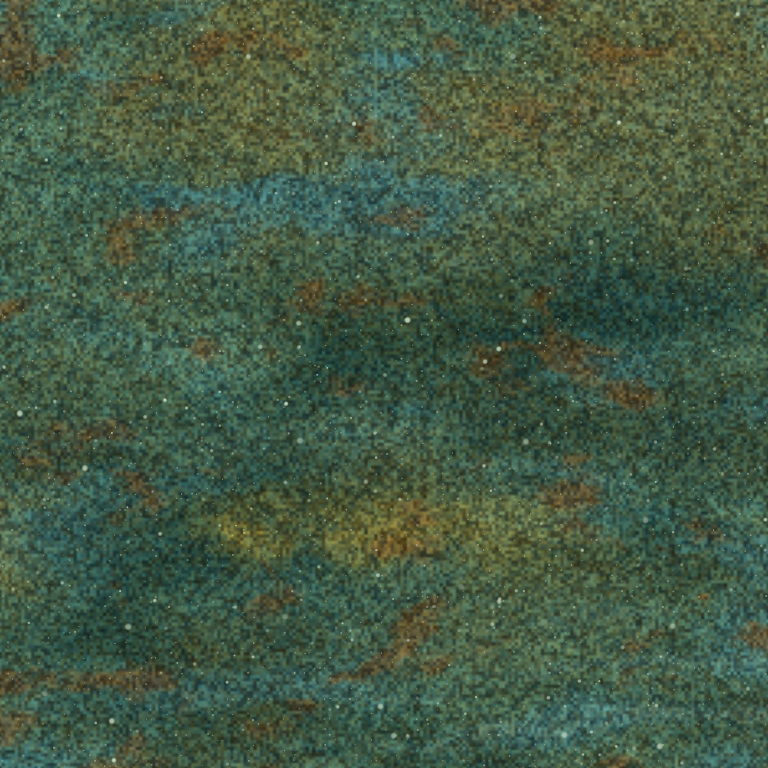
This texture is drawn by a three.js fragment shader. Its source:

```glsl
// Weathered teal and olive mineral surface with drifting bands, fine grain and pale specks.
varying vec2 vUv;

const vec3 DEEP_TEAL = vec3(0.14, 0.25, 0.205);
const vec3 SEA_GREEN = vec3(0.27, 0.41, 0.34);
const vec3 OLIVE = vec3(0.37, 0.385, 0.235);
const vec3 OCHRE = vec3(0.47, 0.44, 0.20);
const vec3 BLUE = vec3(0.21, 0.42, 0.45);
const vec3 RUST = vec3(0.42, 0.28, 0.13);
const vec3 PALE = vec3(0.78, 0.86, 0.76);

float hash(vec2 p) {
  vec3 q = fract(p.xyx * 0.1031);
  q += dot(q, q.yzx + 33.33);
  return fract((q.x + q.y) * q.z);
}

float valueNoise(vec2 p) {
  vec2 cell = floor(p);
  vec2 f = fract(p);
  f = f * f * (3.0 - 2.0 * f);
  float low = mix(hash(cell), hash(cell + vec2(1.0, 0.0)), f.x);
  float high = mix(hash(cell + vec2(0.0, 1.0)), hash(cell + 1.0), f.x);
  return mix(low, high, f.y);
}

float fbm(vec2 p) {
  float sum = 0.0;
  float weight = 0.53;
  for (int i = 0; i < 4; i++) {
    sum += weight * valueNoise(p);
    p = mat2(0.98, 0.2, -0.2, 0.98) * p * 2.07 + 17.3;
    weight *= 0.5;
  }
  return sum;
}

// Soft-edged patches; stretch sets the number of cells across and up.
float patches(vec2 p, vec2 stretch, float seed, float low, float high) {
  return smoothstep(low, high, fbm(p * stretch + seed));
}

// Soft horizontal band around a height.
float band(float y, float height, float width) {
  float d = (y - height) / width;
  return exp(-d * d);
}

// One jittered round speck in some cells of a grid.
float specks(vec2 uv, float cells, float share, float seed) {
  vec2 p = uv * cells;
  vec2 id = floor(p) + seed;
  vec2 center = 0.35 + 0.3 * vec2(hash(id + 3.1), hash(id + 7.7));
  float radius = mix(0.16, 0.34, hash(id + 11.9));
  float present = step(1.0 - share, hash(id));
  float glow = mix(0.3, 1.0, hash(id + 23.5));
  return present * glow * (1.0 - smoothstep(radius * 0.3, radius, length(fract(p) - center)));
}

// Large drifting clouds of colour.
vec3 cloudColor(vec2 uv, vec2 p) {
  float top = smoothstep(0.5, 0.95, uv.y);
  float tone = fbm(p * vec2(4.0, 9.0) + 5.0);
  vec3 color = mix(DEEP_TEAL, SEA_GREEN, smoothstep(0.25, 0.85, tone + 0.25 * top));

  float left = (1.0 - smoothstep(0.05, 0.5, uv.x)) * band(uv.y, 0.6, 0.2);
  color = mix(color, SEA_GREEN, 0.45 * left);

  float olive = patches(p, vec2(3.5, 7.0), 31.0, 0.33, 0.68);
  color = mix(color, OLIVE, olive * mix(0.28, 0.85, top));

  float vein = band(p.y, 0.29, 0.065) * (1.0 - smoothstep(0.55, 0.9, uv.x));
  float ochre = patches(p, vec2(6.0, 10.0), 53.0, 0.38, 0.72);
  color = mix(color, OCHRE, ochre * (0.14 + 0.65 * vein));

  float blue = patches(p, vec2(4.0, 11.0), 71.0, 0.47, 0.7);
  color = mix(color, BLUE, blue * mix(0.42, 0.75, top));

  float rust = patches(p, vec2(11.0, 18.0), 97.0, 0.6, 0.78);
  return mix(color, RUST, 0.55 * rust);
}

// Thin pale drifts, strongest in the lower right.
float streaks(vec2 uv, vec2 p) {
  float lines = patches(p, vec2(2.5, 26.0), 113.0, 0.5, 0.76);
  float lower = (1.0 - smoothstep(0.12, 0.26, uv.y)) * smoothstep(0.2, 0.6, uv.x);
  return lines * mix(0.12, 0.45, lower);
}

void main() {
  vec2 uv = vUv;
  vec2 warp = vec2(fbm(uv * 5.0 + 41.0), fbm(uv * 6.0 + 83.0)) - 0.5;
  vec2 p = uv + warp * vec2(0.12, 0.07);
  p.y -= 0.06 * uv.x * (1.0 - smoothstep(0.1, 0.5, uv.y));

  vec3 color = cloudColor(uv, p);
  color = mix(color, vec3(0.34, 0.48, 0.44), streaks(uv, p));

  // Sandy grain with a slight warm and cool shift.
  float fine = valueNoise(uv * 235.0) - 0.5;
  float coarse = valueNoise(uv * 105.0 + 19.0) - 0.5;
  float tint = valueNoise(uv * 170.0 + 61.0) - 0.5;
  color *= 1.0 + 0.72 * fine + 0.32 * coarse;
  color += tint * vec3(0.07, 0.0, -0.07);

  // Specks from many faint to few bright.
  float cells = 150.0;
  float share = 0.09;
  float strength = 0.5;
  for (int i = 0; i < 3; i++) {
    color = mix(color, PALE, strength * specks(uv, cells, share, float(i) * 37.0));
    cells *= 0.62;
    share *= 0.5;
    strength += 0.22;
  }
  gl_FragColor = vec4(clamp(color, 0.0, 1.0), 1.0);
}
```
